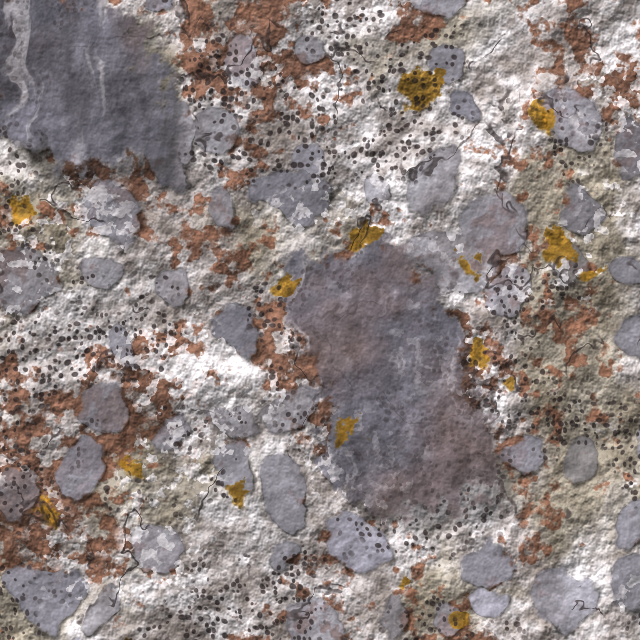
This texture is drawn by a Shadertoy shader. Its source:

```glsl
#define CHALK vec3(0.85, 0.83, 0.84)
#define CRUST vec3(0.53, 0.49, 0.47)
#define SLATE vec3(0.41, 0.40, 0.44)
#define STONE vec3(0.57, 0.56, 0.61)
#define SOIL vec3(0.42, 0.29, 0.23)
#define OLIVE vec3(0.50, 0.46, 0.38)
#define OCHRE vec3(0.62, 0.45, 0.14)
#define DARK vec3(0.19, 0.16, 0.16)
#define STONE_GRID 9.5
#define STONE_COVER 0.6
#define RELIEF 14.0
#define LIGHT vec2(-0.5, 0.86)

float hash(vec2 p) {
    vec3 q = fract(p.xyx * 0.1031);
    q += dot(q, q.yzx + 33.33);
    return fract((q.x + q.y) * q.z);
}

float noise(vec2 p) {
    vec2 i = floor(p), f = fract(p);
    f = f * f * (3.0 - 2.0 * f);
    return mix(mix(hash(i), hash(i + vec2(1, 0)), f.x),
               mix(hash(i + vec2(0, 1)), hash(i + vec2(1, 1)), f.x), f.y);
}

float fbm(vec2 p, int octaves) {
    float sum = 0.0, total = 0.0, amp = 0.5;
    for (int i = 0; i < octaves; i++) {
        sum += amp * noise(p);
        total += amp;
        amp *= 0.55;
        p = mat2(1.6, 1.2, -1.2, 1.6) * p + 13.7;
    }
    return sum / total;
}

// Scattered oval blobs: x = signed distance, y = random value of the nearest
vec2 blobs(vec2 p, float grid, float cover) {
    vec2 q = p * grid, cell = floor(q), best = vec2(1.0, 0.0);
    for (int y = -1; y <= 1; y++)
    for (int x = -1; x <= 1; x++) {
        vec2 id = cell + vec2(x, y);
        if (hash(id + grid) > cover) continue;
        vec2 r = q - id - 0.2 - 0.6 * vec2(hash(id + 7.3), hash(id + 19.7));
        r.x *= mix(0.8, 1.35, hash(id + 27.1));
        float d = (length(r) - mix(0.22, 0.5, hash(id + 41.1))) / grid;
        if (d < best.x) best = vec2(d, hash(id + 63.9));
    }
    return best;
}

// Leaning rounded block
float block(vec2 p, vec2 centre, vec2 halfSize) {
    vec2 r = p - centre;
    r.x += 0.35 * r.y;
    vec2 d = abs(r) - halfSize + 0.05;
    return length(max(d, 0.0)) + min(max(d.x, d.y), 0.0) - 0.05;
}

float slabs(vec2 p) {
    return min(block(p, vec2(0.11, 0.89), vec2(0.14, 0.13)),
               block(p, vec2(0.61, 0.42), vec2(0.125, 0.20)));
}

float relief(vec2 p) {
    return fbm(p * 10.0, 6);
}

void mainImage(out vec4 fragColor, in vec2 fragCoord) {
    vec2 p = fragCoord / iResolution.y;
    vec2 warp = vec2(fbm(p * 8.0, 5), fbm(p * 8.0 + 31.0, 5)) - 0.5;
    vec2 w = p + 0.10 * warp;
    float broad = fbm(p * 4.0 + 5.0, 4);
    float mid = fbm(w * 14.0 + 9.0, 5);
    float fine = fbm(p * 55.0, 4);
    float grain = noise(p * 230.0);

    // Pale lichen crust with olive washes
    vec3 col = mix(CRUST, CHALK, smoothstep(0.25, 0.68, 0.55 * mid + 0.45 * fine));
    float wash = smoothstep(0.48, 0.66, fbm(w * 4.5 + 71.0, 4));
    col = mix(col, OLIVE * (0.7 + 0.6 * fine), 0.65 * wash);

    // Brown soil in ragged ribbons
    float soilField = fbm(w * 5.5 + 17.0, 5) + 0.55 * (fine - 0.5);
    float soil = smoothstep(0.55, 0.65, soilField);
    col = mix(col, SOIL * (0.4 + 1.1 * fine), 0.9 * soil);

    // Smooth grey stones, shadowed on the side away from the light
    vec2 stone = blobs(w, STONE_GRID, STONE_COVER);
    float inStone = smoothstep(0.003, -0.003, stone.x + 0.014 * (fine - 0.5));
    float lit = blobs(w + LIGHT * 0.008, STONE_GRID, STONE_COVER).x;
    float shadow = smoothstep(0.002, -0.006, lit) * (1.0 - inStone);
    vec3 stoneCol = STONE * mix(0.78, 1.14, stone.y) * (0.85 + 0.3 * mid);
    col = mix(col, stoneCol, inStone * mix(0.55, 0.92, fract(stone.y * 7.0)));
    col *= 1.0 - 0.35 * shadow - 0.2 * exp(-abs(stone.x) / 0.0025);

    // Large slate slabs with vertical streaks and drips
    float edge = 0.09 * (fine - 0.5);
    float inSlab = smoothstep(0.014, -0.018, slabs(w) + edge);
    float under = smoothstep(0.02, -0.02, slabs(w + LIGHT * 0.03)) * (1.0 - inSlab);
    float streak = fbm(vec2(w.x * 65.0, p.y * 11.0), 4);
    vec3 slate = SLATE * (0.55 + 0.5 * streak + 0.4 * mid);
    slate = mix(slate, SOIL, 0.35 * smoothstep(0.5, 0.7, broad));
    float drip = smoothstep(0.62, 0.74, fbm(vec2(w.x * 30.0, p.y * 5.0) + 3.0, 4));
    slate = mix(slate, CHALK, 0.5 * drip);
    col = mix(col, slate, 0.93 * inSlab) * (1.0 - 0.45 * under);

    // White flakes in clumps
    float flake = smoothstep(0.53, 0.61, fbm(p * 75.0 + 43.0, 3));
    flake *= smoothstep(0.46, 0.60, fbm(w * 7.0 + 57.0, 4));
    col = mix(col, CHALK, 0.75 * flake * (1.0 - 0.75 * inSlab));

    // Ochre lichen tufts
    float tuft = blobs(w + 0.02 * (fine - 0.5), 17.0, 0.07).x + 0.05 * (fine - 0.42);
    col = mix(col, OCHRE * (0.45 + fine), 0.85 * smoothstep(0.004, -0.004, tuft));

    // Cracks and dark specks
    float crack = 1.0 - smoothstep(0.003, 0.016, abs(fbm(w * 7.0 + 83.0, 5) - 0.5));
    crack *= smoothstep(0.46, 0.58, mid) * (1.0 - 0.7 * inSlab);
    float speck = smoothstep(0.0012, -0.0012, blobs(p + 0.03 * warp, 110.0, 0.35).x);
    speck *= smoothstep(0.50, 0.64, fbm(w * 9.0 + 29.0, 4)) * (1.0 - 0.6 * inSlab);
    col = mix(col, DARK, max(0.65 * crack, 0.75 * speck));

    // Relief lighting and grain
    float slope = relief(p) - relief(p + LIGHT * 0.0025);
    float flatness = max(0.6 * inStone, 0.55 * inSlab);
    col *= 1.0 + clamp(RELIEF * slope * (1.0 - flatness), -0.45, 0.3);
    col *= 0.94 + 0.12 * grain;
    col *= 0.86 + 0.28 * broad;
    fragColor = vec4(clamp(col, 0.0, 1.0), 1.0);
}
```
